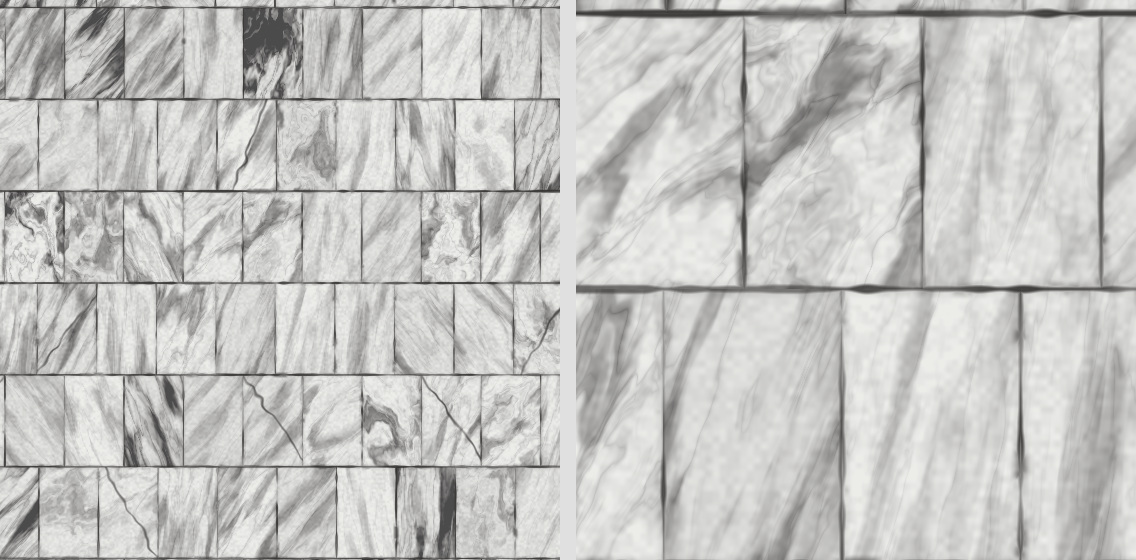
Left, the full canvas; right, a detail of the centre.
Reproduce this texture procedurally as a three.js fragment shader.

```glsl
varying vec2 vUv;

const vec2 TILE_SIZE = vec2(0.1063, 0.1640);
const float BOTTOM_JOINT = 0.0026;
const vec3 PALE_STONE = vec3(0.925, 0.925, 0.915);
const vec3 DARK_STONE = vec3(0.30, 0.295, 0.295);
const vec3 JOINT_COLOR = vec3(0.20, 0.195, 0.19);

float hash(vec2 p) {
  return fract(sin(dot(p, vec2(127.1, 311.7))) * 43758.5453);
}

float noise(vec2 p) {
  vec2 cell = floor(p);
  vec2 f = fract(p);
  f = f * f * (3.0 - 2.0 * f);
  float low = mix(hash(cell), hash(cell + vec2(1.0, 0.0)), f.x);
  float high = mix(hash(cell + vec2(0.0, 1.0)), hash(cell + 1.0), f.x);
  return mix(low, high, f.y);
}

float fbm(vec2 p) {
  float sum = 0.0;
  float amplitude = 0.5;
  for (int i = 0; i < 4; i++) {
    sum += amplitude * noise(p);
    p = p * 2.03 + vec2(17.3, 9.1);
    amplitude *= 0.5;
  }
  return sum / 0.9375;
}

vec2 rotate(vec2 p, float angle) {
  float c = cos(angle);
  float s = sin(angle);
  return vec2(c * p.x - s * p.y, s * p.x + c * p.y);
}

float stroke(float dist, float halfWidth, float softness) {
  return 1.0 - smoothstep(halfWidth - softness, halfWidth + softness, abs(dist));
}

// Horizontal shift of each course, alternating with a little drift
float courseShift(float row) {
  float stagger = mix(0.0675, 0.0095, mod(row, 2.0));
  return stagger + (hash(vec2(row, 4.7)) - 0.5) * 0.005;
}

// Darkness of the stone; local is measured in tile widths
float marble(vec2 local, vec2 tile) {
  float swirl = smoothstep(0.45, 1.0, hash(tile + 3.1));
  float bold = step(0.85, hash(tile + 8.6));
  float contrast = mix(0.35, 0.85, hash(tile + 5.2)) + bold * 0.9;
  float lean = mix(0.05, 0.75, hash(tile + 1.9));
  lean *= hash(tile + 6.4) < 0.72 ? 1.0 : -1.0;

  vec2 seed = 40.0 * vec2(hash(tile + 2.3), hash(tile + 7.7));
  vec2 stretch = mix(vec2(5.5, 1.1), vec2(3.8, 2.4), swirl);
  vec2 q = rotate(local, lean) * stretch + seed;
  vec2 warp = vec2(fbm(q * 0.7 + 11.0), fbm(q * 0.7 + 29.0)) - 0.5;
  q += warp * mix(1.4, 4.0, swirl);

  float clouds = smoothstep(0.42, 0.85, fbm(q));
  float ridge = 1.0 - abs(2.0 * fbm(q * 1.3 + 53.0) - 1.0);
  float veins = pow(ridge, 8.0);
  float grain = noise(local * 26.0 + seed) - 0.5;
  return hash(tile + 9.3) * 0.07 + contrast * (0.5 * clouds + 0.16 * veins)
    + grain * 0.07;
}

// Occasional diagonal break across a tile
float crack(vec2 local, vec2 tile, float aspect) {
  float present = step(0.91, hash(tile + 12.4));
  float slope = mix(0.35, 0.8, hash(tile + 14.8));
  slope *= hash(tile + 16.1) < 0.6 ? 1.0 : -1.0;
  float wobble = (noise(local * 6.0 + tile * 5.0) - 0.5) * 0.12;
  float dist = local.x - 0.55 - slope * (local.y - 0.5 * aspect) + wobble;
  float strength = mix(0.35, 0.8, noise(local * 5.0 + tile));
  return present * strength * stroke(dist / sqrt(1.0 + slope * slope), 0.018, 0.018);
}

// Uneven joint with a faint halo and patches of dirt
float joint(float dist, vec2 p, float halfWidth, float minDark, float maxDark) {
  float wear = smoothstep(0.2, 0.8, noise(p * 24.0));
  float edge = dist + (noise(p * 75.0) - 0.5) * 0.0020;
  float line = stroke(edge, halfWidth, 0.0014) * mix(minDark, maxDark, wear);
  float dirt = smoothstep(0.56, 0.80, fbm(p * 38.0 + 7.0));
  float stain = stroke(dist, 0.0035, 0.0035) * (0.10 + 0.60 * dirt);
  return max(line, stain);
}

void main() {
  // Running courses of upright tiles
  float course = (vUv.y - BOTTOM_JOINT) / TILE_SIZE.y;
  float row = floor(course);
  float column = (vUv.x - courseShift(row)) / TILE_SIZE.x;
  vec2 tile = vec2(floor(column), row);
  vec2 inside = vec2(fract(column), fract(course));
  float aspect = TILE_SIZE.y / TILE_SIZE.x;
  vec2 local = inside * vec2(1.0, aspect);

  // Stone surface
  float darkness = marble(local, tile);
  vec3 color = mix(PALE_STONE, DARK_STONE, clamp(darkness / 0.625, 0.0, 1.0));
  color = mix(color, JOINT_COLOR, crack(local, tile, aspect));

  // Joints between tiles and courses
  vec2 edgeDist = (0.5 - abs(inside - 0.5)) * TILE_SIZE;
  float upright = joint(edgeDist.x, vUv + row * 3.0, 0.0013, 0.35, 0.90);
  float level = joint(edgeDist.y, vUv, 0.0018, 0.60, 0.92);
  color = mix(color, JOINT_COLOR, max(upright, level));

  gl_FragColor = vec4(color, 1.0);
}
```
